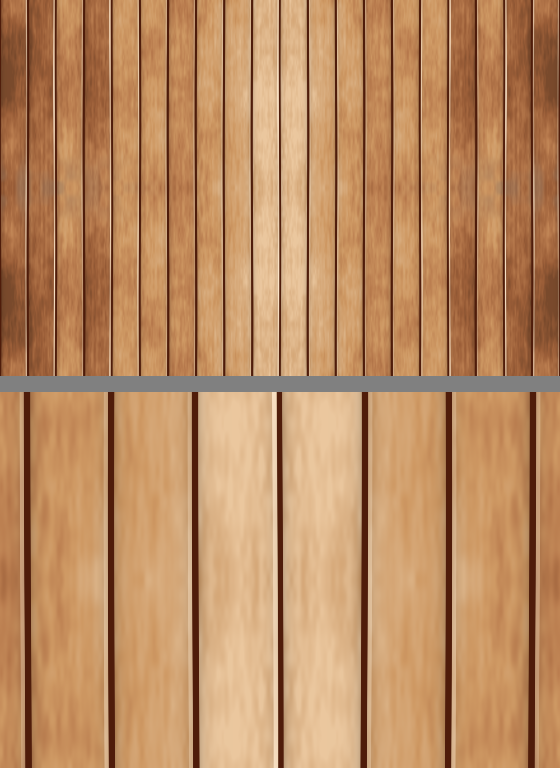
Top: the whole. Bottom: its middle third, enlarged.
Give the GLSL for this texture, as a Shadertoy shader.

```glsl
// Twenty upright timber planks with dark gaps and bright bevels, lit from the middle.
// Grain and stains live in coordinates folded about both axes, so every edge meets
// its opposite edge; gaps use whole repeats and wrapped indices.

const float PLANKS = 20.0;          // planks across the canvas
const float HALF_PLANKS = 10.0;     // planks on each side of the fold
const float GAP_HALF = 0.034;       // widths below are in plank widths
const float BEVEL_HALF = 0.026;
const float BEVEL_OFFSET = 0.062;
const float WOBBLE = 0.012;
const float EDGE_TONE = 0.65;       // tones run from 0 (umber) to 4 (cream)
const float GLOW_TONE = 2.0;
const float GLOW_FALLOFF = 3.6;
const float CORE_TONE = 1.0;
const float CORE_FALLOFF = 45.0;
const float FIBRE_DEPTH = 1.1;
const float RING_DEPTH = 0.13;
const float BLOTCH_DEPTH = 1.7;
const float SMOKE_DEPTH = 1.1;
const float TAU = 6.2831853;

const vec3 GAP_COLOR = vec3(0.31, 0.11, 0.04);
const vec3 UMBER = vec3(0.61, 0.37, 0.22);
const vec3 TAN = vec3(0.73, 0.49, 0.31);
const vec3 HONEY = vec3(0.81, 0.60, 0.39);
const vec3 PALE = vec3(0.85, 0.68, 0.50);
const vec3 CREAM = vec3(0.92, 0.78, 0.62);
const vec3 BEVEL_COLOR = vec3(1.0, 0.91, 0.80);
const vec3 STAIN_COLOR = vec3(0.58, 0.46, 0.37);

// Tone shift of each plank, from the middle outwards
const float PLANK_TONE[10] = float[10](
    0.2, 0.0, -0.1, -0.7, 0.1, 0.45, -0.55, 0.7, -0.45, -0.2);

float hash(vec2 p) {
    vec3 q = fract(p.xyx * vec3(0.1031, 0.1030, 0.0973));
    q += dot(q, q.yzx + 33.33);
    return fract((q.x + q.y) * q.z);
}

float noise(vec2 p) {
    vec2 i = floor(p), f = fract(p);
    f = f * f * (3.0 - 2.0 * f);
    return mix(mix(hash(i), hash(i + vec2(1, 0)), f.x),
               mix(hash(i + vec2(0, 1)), hash(i + vec2(1, 1)), f.x), f.y);
}

float stroke(float d, float halfWidth, float soft) {
    return 1.0 - smoothstep(halfWidth - soft, halfWidth + soft, abs(d));
}

vec3 woodRamp(float tone) {
    vec3 c = mix(UMBER * 0.78, UMBER, clamp(tone + 1.0, 0.0, 1.0));
    c = mix(c, TAN, clamp(tone, 0.0, 1.0));
    c = mix(c, HONEY, clamp(tone - 1.0, 0.0, 1.0));
    c = mix(c, PALE, clamp(tone - 2.0, 0.0, 1.0));
    return mix(c, CREAM, clamp(tone - 3.0, 0.0, 1.0));
}

// u: across the plank, y: folded height, both 0 to 1
float grainTone(float u, float y, float id) {
    float seed = id * 37.0;
    float warp = noise(vec2(u * 1.3 + seed, y * 2.5));
    float rings = sin(TAU * (u * 5.0 + warp * 2.2))
                + 0.6 * sin(TAU * (u * 8.0 - warp * 2.8 + 0.3 * id));
    float fibre = 0.55 * noise(vec2(u * 12.0 + warp + seed, y * 10.0))
                + 0.45 * noise(vec2(u * 22.0 + seed + 9.0, y * 36.0));
    float blotch = 0.65 * noise(vec2(u * 1.4 + seed, y * 4.0 + 40.0))
                 + 0.35 * noise(vec2(u * 4.0 + seed, y * 18.0 + 70.0));
    return RING_DEPTH * rings + FIBRE_DEPTH * (fibre - 0.5) + BLOTCH_DEPTH * (blotch - 0.5);
}

void mainImage(out vec4 fragColor, in vec2 fragCoord) {
    vec2 uv = fragCoord / iResolution.xy;
    vec2 fold = abs(uv - 0.5) * 2.0;
    float id = min(floor(fold.x * HALF_PLANKS), HALF_PLANKS - 1.0);
    float u = fold.x * HALF_PLANKS - id;

    // Plank tone: wide glow, bright core, individual shade, grain
    float tone = EDGE_TONE + GLOW_TONE * exp(-GLOW_FALLOFF * fold.x * fold.x);
    tone += CORE_TONE * exp(-CORE_FALLOFF * fold.x * fold.x) * (1.0 - 0.4 * fold.y);
    tone += PLANK_TONE[int(id)] + grainTone(u, fold.y, id);

    // Smoky bands on the outer planks
    float outer = smoothstep(0.35, 0.95, fold.x);
    float band = exp(-14.0 * pow(fold.y - 0.6, 2.0));
    tone -= SMOKE_DEPTH * outer * band * (0.3 + noise(vec2(fold.x * 12.0, fold.y * 4.0)));
    vec3 color = woodRamp(tone);

    // Grey weathering around the middle height
    float patchy = smoothstep(0.35, 0.75, noise(vec2(fold.x * 24.0, fold.y * 14.0 + 5.0)));
    color = mix(color, STAIN_COLOR, 0.5 * outer * patchy * exp(-45.0 * fold.y * fold.y));

    // Nearest gap: wrapped index, own wobble, signed distance with bevel on the outer side
    float x = uv.x * PLANKS;
    float nearest = floor(x + 0.5);
    float gapId = mod(nearest, PLANKS);
    float vary = hash(vec2(min(gapId, PLANKS - gapId), 5.0));
    float side = gapId > HALF_PLANKS ? 1.0 : -1.0;
    float d = (x - nearest) * side + WOBBLE * sin(TAU * (uv.y + vary));
    float soft = 0.5 * PLANKS / iResolution.x;

    // Rounded plank edges, bright bevel, dark gap
    color *= 1.0 - 0.3 * exp(-abs(d) * 15.0);
    float wear = 0.8 + 0.2 * sin(TAU * (2.0 * uv.y + vary * 3.0));
    float bevel = stroke(d - BEVEL_OFFSET, BEVEL_HALF, soft);
    color = mix(color, BEVEL_COLOR, bevel * wear * mix(0.35, 1.0, vary));
    color = mix(color, GAP_COLOR, stroke(d, GAP_HALF * mix(1.15, 0.9, vary), soft));

    fragColor = vec4(color, 1.0);
}
```
